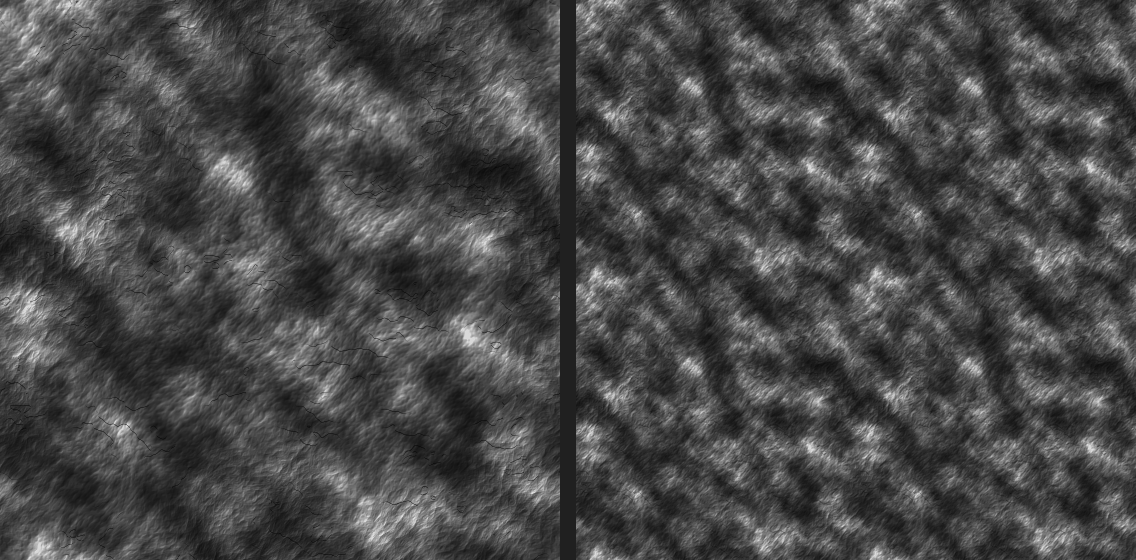
Left, the tile; right, the same tile 2 across and 2 down.
A Shadertoy shader for this texture:

```glsl
vec2 gradientAt(vec2 cell, uint seed) {
    uvec2 q = uvec2(ivec2(round(cell))) * uvec2(0x9E3779B9u, 0x85EBCA6Bu);
    uint h = (q.x ^ (q.y >> 3) ^ q.y) + seed * 0x27D4EB2Fu;
    h = (h ^ (h >> 15)) * 0x2C1B3C6Du;
    h = (h ^ (h >> 12)) * 0x297A2D39u;
    h ^= h >> 15;
    float angle = float(h >> 8) / 16777216.0 * 6.28319;
    return vec2(cos(angle), sin(angle));
}

// Gradient noise on the lattice m * p; it wraps for any integer matrix m
float noise(vec2 p, mat2 m, uint seed) {
    mat2 toCanvas = inverse(m);
    vec2 x = m * p, base = floor(x), f = x - base;
    vec2 w = f * f * f * (f * (f * 6.0 - 15.0) + 10.0);
    float sum = 0.0;
    for (int i = 0; i < 4; i++) {
        vec2 corner = vec2(i & 1, i >> 1);
        vec2 cell = base + corner;
        cell -= m * floor(toCanvas * cell + 1e-6);
        vec2 weight = mix(1.0 - w, w, corner);
        sum += weight.x * weight.y * dot(gradientAt(cell, seed), f - corner);
    }
    return sum;
}

// Soft light and dark patches, slightly stretched along the falling diagonal
float blotches(vec2 p) {
    float sum = 0.0, scale = 1.0;
    for (uint i = 0u; i < 4u; i++) {
        sum += noise(p, mat2(4, 6, -4, 6) * scale, i) / scale;
        scale *= 2.0;
    }
    return sum;
}

// Craggy height, stretched along the rising diagonal
float rockHeight(vec2 p, float ridged) {
    float sum = 0.0, scale = 6.0;
    for (uint i = 0u; i < 4u; i++) {
        float n = noise(p, mat2(3, 2, -3, 2) * scale, 10u + i);
        sum += mix(n, -1.2 * abs(n), ridged) / scale;
        scale *= 2.0;
    }
    return sum;
}

float crackField(vec2 p) {
    return noise(p, mat2(4, 1, -1, 6), 20u)
         + 0.2 * noise(p, mat2(22, 3, -3, 26), 21u)
         + 0.08 * noise(p, mat2(64, 5, -5, 70), 22u);
}

// Thin broken contour lines, strongest where they run level
float cracks(vec2 p) {
    float e = 0.001, n = crackField(p);
    vec2 slope = vec2(crackField(p + vec2(e, 0)), crackField(p + vec2(0, e))) - n;
    slope /= e;
    float steepness = max(length(slope), 0.5);
    float dist = abs(fract(n * 4.0) - 0.5) / 4.0 / steepness;
    float line = 1.0 - smoothstep(0.0003, 0.0014, dist);
    float broken = smoothstep(0.02, 0.22, noise(p, mat2(9, 2, -2, 9), 23u));
    return line * broken * smoothstep(0.2, 0.8, abs(slope.y) / steepness);
}

void mainImage(out vec4 fragColor, in vec2 fragCoord) {
    vec2 p = fragCoord / iResolution.xy;

    // Bend the rock grain so that its direction wanders
    vec2 warp = vec2(noise(p, mat2(7, 1, -1, 7), 30u), noise(p, mat2(7, 1, -1, 7), 31u));
    vec2 q = p + 0.02 * warp;

    // Relief lit from the upper left
    float ridged = 0.2 + 0.6 * smoothstep(-0.2, 0.3, noise(p, mat2(2, 1, -1, 2), 32u));
    vec2 towardLight = vec2(-0.7071, 0.7071);
    float e = 0.002;
    float relief = (rockHeight(q, ridged) - rockHeight(q + e * towardLight, ridged)) / e;

    // Patches and relief multiply, so the dark hollows stay smooth
    float grey = 0.262 * exp(1.55 * blotches(p) + 0.042 * relief);
    grey *= 1.0 - 0.45 * cracks(p);
    fragColor = vec4(vec3(min(grey, 0.85)), 1.0);
}
```
